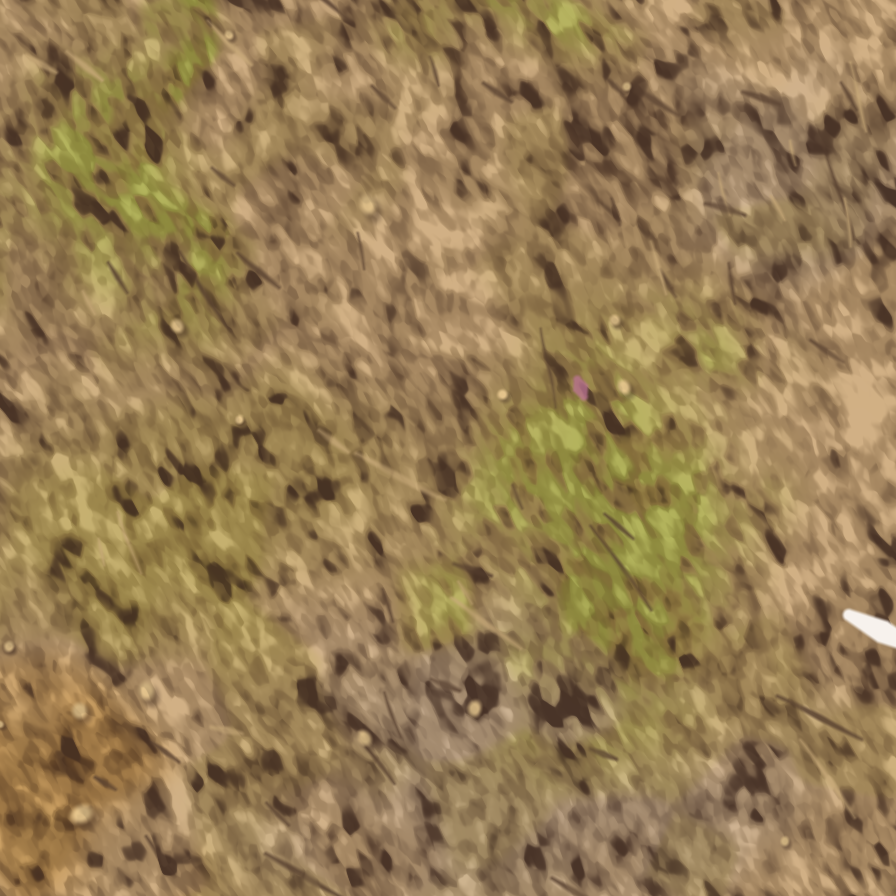
Give the GLSL for this texture, as a WebGL 1 fragment shader.

```glsl
precision highp float;
// Dry, trampled earth with grass patches, twigs, straw and small stones.
// Smooth cellular noise in several sizes gives soil clods and slanted fibres;
// soft blobs place the grass and bare soil, and loops scatter the litter.
uniform vec2 u_resolution;

const vec3 SOIL_DARK  = vec3(0.38, 0.28, 0.20);
const vec3 SOIL_MID   = vec3(0.53, 0.42, 0.30);
const vec3 SOIL_LIGHT = vec3(0.65, 0.53, 0.38);
const vec3 SOIL_PALE  = vec3(0.82, 0.69, 0.52);
const vec3 GRASS_DARK  = vec3(0.33, 0.26, 0.14);
const vec3 GRASS_MID   = vec3(0.52, 0.43, 0.23);
const vec3 GRASS_LIGHT = vec3(0.61, 0.53, 0.29);
const vec3 GRASS_PALE  = vec3(0.77, 0.69, 0.43);
const vec3 BLADE_TINT  = vec3(0.91, 1.02, 0.84);
const vec3 SHADOW = vec3(0.25, 0.17, 0.13);
const vec3 TWIG   = vec3(0.33, 0.24, 0.18);
const vec3 STRAW  = vec3(0.78, 0.66, 0.47);
const vec3 STONE  = vec3(0.86, 0.74, 0.53);
const vec3 RUST   = vec3(0.62, 0.46, 0.25);
const vec3 ASH    = vec3(0.52, 0.435, 0.36);
const vec3 PETAL  = vec3(0.74, 0.46, 0.58);
const vec3 CHALK  = vec3(0.97, 0.95, 0.93);
const float FIBRE_ANGLE = -1.05;           // radians, falling to the right
const vec2 FIBRE_SCALE = vec2(42.0, 86.0); // cells along and across a fibre
const float CLOD_SCALE = 32.0;
const float PATCH_SCALE = 8.0;
const float BEND = 0.004;
const float SOFT = 0.0026;                 // edge softness of the litter
const int LITTER_COUNT = 54;
const int STONE_COUNT = 16;

vec2 hash2(vec2 p) {
  vec3 q = fract(p.xyx * vec3(0.1031, 0.1030, 0.0973));
  q += dot(q, q.yzx + 33.33);
  return fract((q.xx + q.yz) * q.zy);
}

// Random cell tones, blended softly across the cell borders.
float cellTone(vec2 p) {
  vec2 cell = floor(p);
  float sum = 0.0, weight = 0.0;
  for (int y = -1; y <= 1; y++) {
    for (int x = -1; x <= 1; x++) {
      vec2 id = cell + vec2(float(x), float(y));
      vec2 d = id + hash2(id) - p;
      float w = exp(-7.0 * dot(d, d));
      sum += w * hash2(id + 57.0).x;
      weight += w;
    }
  }
  return sum / weight;
}

vec2 rotate(vec2 p, float a) {
  float c = cos(a), s = sin(a);
  return vec2(c * p.x + s * p.y, c * p.y - s * p.x);
}

float blob(vec2 p, vec2 centre, vec2 radius) {
  return 1.0 - smoothstep(0.35, 1.3, length((p - centre) / radius));
}

// Tapered stroke of half length h, centred at the origin along x.
float stroke(vec2 p, float h, float width) {
  float along = clamp(p.x, -h, h);
  float r = width * (1.0 - 0.5 * abs(along) / h);
  return 1.0 - smoothstep(r - SOFT, r + SOFT, length(p - vec2(along, 0.0)));
}

vec3 ramp(vec3 a, vec3 b, vec3 c, vec3 d, float t) {
  vec3 col = mix(a, b, smoothstep(0.05, 0.36, t));
  col = mix(col, c, smoothstep(0.34, 0.62, t));
  return mix(col, d, smoothstep(0.62, 0.98, t));
}

void main() {
  vec2 p = gl_FragCoord.xy / u_resolution.y;

  // Noise layers, bent a little so that no direction is quite straight.
  float broad = cellTone(p * PATCH_SCALE + 11.0);
  float broad2 = cellTone(p * PATCH_SCALE * 1.4 + 71.0);
  vec2 bent = p + BEND * sin(p.yx * vec2(31.0, 27.0) + 1.5 * broad);
  vec2 ragged = p + 0.14 * (vec2(broad, broad2) - 0.5);
  vec2 along = rotate(bent, FIBRE_ANGLE);
  float fibre = cellTone(along * FIBRE_SCALE);
  float fine = cellTone(along * FIBRE_SCALE * 1.8 + 31.0);
  float clod = cellTone(rotate(bent, -0.8) * CLOD_SCALE * vec2(0.8, 1.25) + 5.0);

  // Where the ground is green, bare, ashen or rusty.
  float green = max(blob(ragged, vec2(0.12, 0.81), vec2(0.15, 0.16)),
                    blob(ragged, vec2(0.68, 0.43), vec2(0.18, 0.25)));
  green = max(green, blob(ragged, vec2(0.18, 0.98), vec2(0.06, 0.12)));
  green = max(green, 0.8 * blob(ragged, vec2(0.60, 1.0), vec2(0.18, 0.07)));
  float olive = blob(ragged, vec2(0.25, 0.43), vec2(0.26, 0.15));
  float bare = max(blob(ragged, vec2(0.46, 0.72), vec2(0.11, 0.13)),
                   blob(ragged, vec2(0.93, 0.48), vec2(0.13, 0.18)));
  bare = max(bare, blob(ragged, vec2(0.95, 0.96), vec2(0.10, 0.08)));
  float ash = max(blob(ragged, vec2(0.60, 0.13), vec2(0.32, 0.18)),
                  0.7 * blob(ragged, vec2(0.88, 0.78), vec2(0.18, 0.13)));
  float rust = blob(ragged, vec2(0.04, 0.09), vec2(0.16, 0.16));

  // Ground colour.
  float tone = 0.52 + 0.60 * (fibre - 0.5) + 0.30 * (fine - 0.5)
             + 0.46 * (clod - 0.5) + 0.16 * (broad - 0.5);
  tone += 0.17 * bare - 0.09 * ash - 0.03 * rust;
  vec3 soil = ramp(SOIL_DARK, SOIL_MID, SOIL_LIGHT, SOIL_PALE, tone);
  soil = mix(soil, soil * ASH / SOIL_MID, 0.7 * ash);
  soil = mix(soil, soil * RUST / SOIL_LIGHT, 0.8 * rust);
  vec3 grass = ramp(GRASS_DARK, GRASS_MID, GRASS_LIGHT, GRASS_PALE, tone);
  float blades = green * smoothstep(0.35, 0.65, 0.5 * (clod + fibre));
  grass *= mix(vec3(1.0), BLADE_TINT, blades);
  float tufts = green * (0.35 + 0.6 * clod + 0.5 * fibre) + 0.6 * olive
              + 0.35 * smoothstep(0.45, 0.8, broad2) * (1.0 - bare);
  vec3 col = mix(soil, grass, clamp(tufts, 0.0, 1.0));

  // Soft shade in the hollows.
  float hollow = 0.45 * clod + 0.55 * fibre + 0.15 * (broad2 - 0.5) + 0.12 * bare;
  col = mix(col, SHADOW, 0.7 * (1.0 - smoothstep(0.13, 0.33, hollow)));

  // Twigs and straw; the last ones gather in the upper right.
  for (int i = 0; i < LITTER_COUNT; i++) {
    float n = float(i);
    vec2 place = hash2(vec2(n, 3.7)), shape = hash2(vec2(n, 19.3));
    if (i > 39) place = vec2(0.66, 0.62) + vec2(0.36, 0.30) * place;
    float isStraw = step(2.0, mod(n, 3.0));
    vec2 q = rotate(bent - place, -0.85 + 1.3 * (shape.x - 0.5));
    float mark = stroke(q, mix(0.014, 0.058, shape.y * shape.y), mix(0.0018, 0.0042, shape.x));
    col = mix(col, mix(TWIG, STRAW, isStraw), (0.45 + 0.4 * fibre) * mark);
  }

  // Small pale stones, shaded at the lower right.
  for (int i = 0; i < STONE_COUNT; i++) {
    vec2 place = hash2(vec2(float(i), 43.1)), shape = hash2(vec2(float(i), 87.9));
    vec2 q = (bent - place) * vec2(1.0, 0.7 + 0.5 * shape.x);
    float r = mix(0.005, 0.013, shape.y * shape.y);
    float shade = 1.0 - smoothstep(r * 0.5, r * 1.5, length(q - vec2(0.5, -0.5) * r));
    col = mix(col, SHADOW, 0.4 * shade);
    float face = 1.0 - smoothstep(r * 0.4, r * 1.25, length(q));
    col = mix(col, STONE * (0.88 + 0.24 * fine), 0.9 * face);
  }

  // One fallen petal and one chalky stick.
  col = mix(col, PETAL, 0.75 * stroke(rotate(p - vec2(0.648, 0.567), -1.2), 0.010, 0.009));
  col = mix(col, CHALK, stroke(rotate(p - vec2(0.985, 0.295), -0.46), 0.042, 0.013));
  gl_FragColor = vec4(col, 1.0);
}
```
